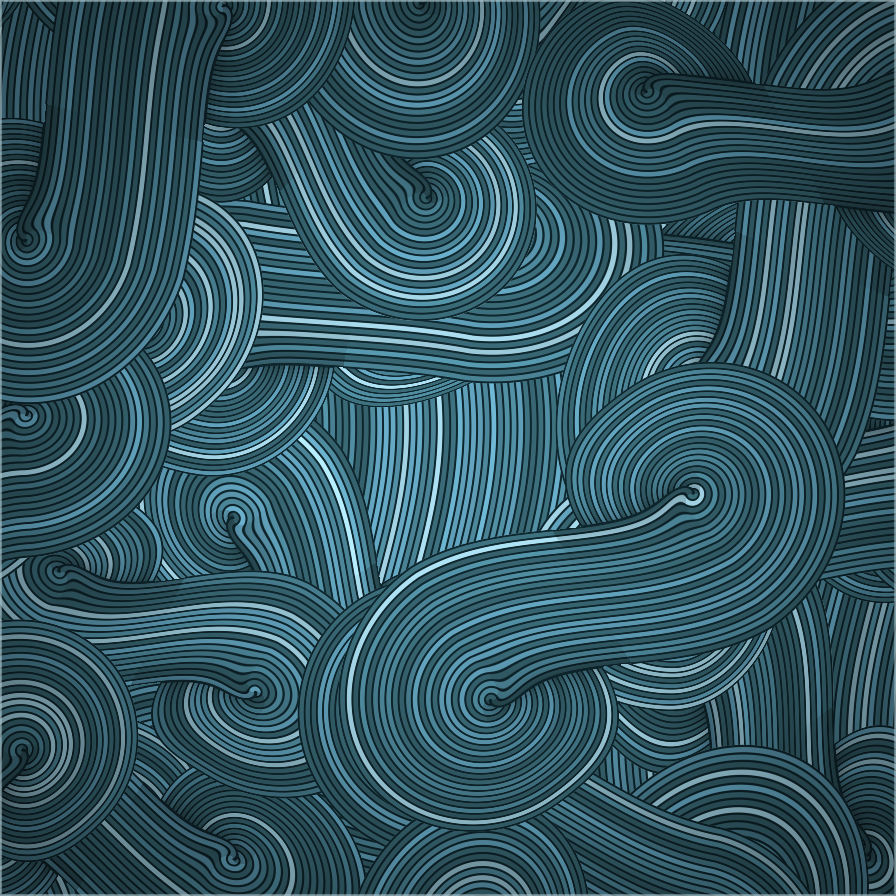
A Shadertoy shader for this pattern:

```glsl
// Overlapping S-shaped scrolls of fine teal stripes, brightest at the centre.

const float PITCH = 0.0075;      // width of one stripe
const float LINE = 0.15;         // half width of the ink line, in stripes
const int GRID = 6;              // scrolls per side of the layout grid
const float CELL = 0.26;         // spacing of the layout grid
const vec3 INK = vec3(0.055, 0.15, 0.18);
const vec3 DEEP = vec3(0.23, 0.42, 0.47);
const vec3 TEAL = vec3(0.32, 0.56, 0.64);
const vec3 SKY = vec3(0.41, 0.68, 0.79);
const vec3 PALE = vec3(0.67, 0.87, 0.94);

float hash(vec2 p) {
    vec3 q = fract(vec3(p.xyx) * 0.1031);
    q += dot(q, q.yzx + 33.33);
    return fract((q.x + q.y) * q.z);
}

mat2 rotation(float a) {
    float c = cos(a), s = sin(a);
    return mat2(c, -s, s, c);
}

// Picks one flat colour for a stripe
vec3 stripeColor(float index, float seed) {
    float h = hash(vec2(index + 7.0, seed * 3.7 + 1.3));
    vec3 color = h < 0.43 ? DEEP : h < 0.69 ? TEAL : h < 0.89 ? SKY : PALE;
    return color * mix(0.9, 1.08, hash(vec2(seed + 4.1, index + 31.0)));
}

// Stripe fill with ink between neighbouring stripes; t counts stripes
vec3 stripes(float t, float index, float seed, float aa) {
    float gap = abs(fract(t + 0.5) - 0.5);
    float ink = 1.0 - smoothstep(LINE - aa, LINE + aa, gap);
    return mix(stripeColor(index, seed), INK, ink);
}

// Distance coordinate of a curl: straight tail in one quadrant, spiral elsewhere
float curlDistance(vec2 p) {
    if (p.x > 0.0 && p.y > 0.0) return p.x;
    float angle = mod(atan(-p.y, p.x), 6.28318);
    return length(p) * (1.0 + 0.08 * angle);
}

// Two curls joined by a bent tail; rgb is colour, a is coverage
vec4 scroll(vec2 p, float count, float seed, float px) {
    float radius = count * PITCH;
    float span = radius * mix(1.5, 2.0, hash(vec2(seed, 2.0)));
    float bend = mix(-0.07, 0.07, hash(vec2(seed, 3.0)));
    float aa = 0.6 * px / PITCH;

    // Bend the tail, then fold the second curl onto the first
    p.x -= bend * sin(1.5708 * clamp(2.0 * p.y / span, -1.0, 1.0));
    bool folded = p.y > 0.0;
    if (folded) p = -p;
    p += 0.5 * vec2(radius, span);

    // Lengthen the outer bow and wind up the core
    if (p.y < 0.0) p.y *= mix(0.78, 1.0, hash(vec2(seed, 4.0)));
    p = rotation(2.6 * exp(-length(p) / 0.016)) * p;

    float t = curlDistance(p) / PITCH;
    float index = folded ? count - 1.0 - floor(t) : floor(t);
    vec3 color = stripes(t, index, seed, aa);

    // Ink seam and soft shade where the spiral slips under the tail
    if (p.y > 0.0) {
        float side = p.x / PITCH;
        color *= 1.0 - 0.3 * exp(-abs(side) * 0.45);
        color = mix(INK, color, smoothstep(0.2 - aa, 0.2 + aa, abs(side)));
    }
    float edge = count + LINE;
    return vec4(color, 1.0 - smoothstep(edge - aa, edge + aa, t));
}

// Stacks the scrolls of a jittered grid in shuffled order
vec3 scrollField(vec2 uv, float px) {
    float wave = (uv.x + 0.03 * sin(uv.y * 9.0)) / PITCH;
    vec3 color = stripes(wave, floor(wave), 5.0, 0.6 * px / PITCH);
    for (int i = 0; i < GRID * GRID; i++) {
        int slot = (i * 13 + 5) % (GRID * GRID);
        vec2 cell = vec2(slot % GRID, slot / GRID);
        float seed = float(slot) + 11.0;
        vec2 jitter = vec2(hash(cell + 17.0), hash(cell + 53.0)) - 0.5;
        vec2 center = 0.5 + CELL * (cell - 0.5 * float(GRID - 1) + 0.6 * jitter);
        float turn = 6.28318 * hash(vec2(seed, 6.0));
        vec2 p = rotation(turn) * (uv - center);
        if (hash(vec2(seed, 7.0)) > 0.5) p.x = -p.x;
        float count = floor(mix(18.0, 26.0, hash(vec2(seed, 8.0))));
        vec4 layer = scroll(p, count, seed, px);
        color = mix(color, layer.rgb, layer.a);
    }
    return color;
}

void mainImage(out vec4 fragColor, in vec2 fragCoord) {
    float px = 1.0 / min(iResolution.x, iResolution.y);
    vec2 uv = (fragCoord - 0.5 * iResolution.xy) * px + 0.5;
    vec3 color = scrollField(uv, px);

    // Vignette
    color *= 1.0 - 0.5 * smoothstep(0.1, 0.8, length(uv - 0.5));

    // Thin pale rim
    vec2 inset = 0.5 - abs(fragCoord / iResolution.xy - 0.5);
    float rim = 1.0 - smoothstep(0.001, 0.003, min(inset.x, inset.y));
    color = mix(color, vec3(0.66, 0.76, 0.79), 0.7 * rim);
    fragColor = vec4(color, 1.0);
}
```
